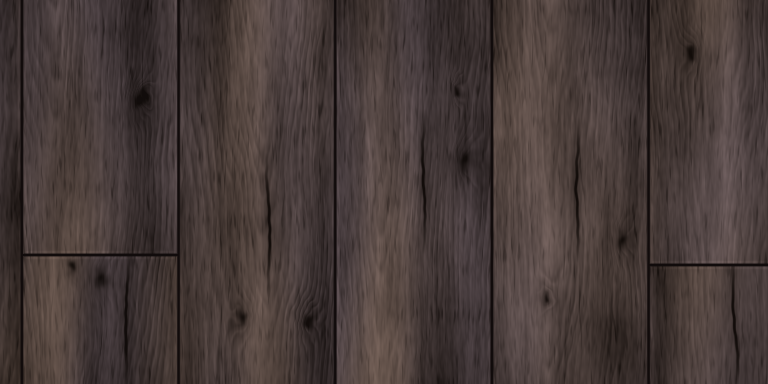
Write a Shadertoy shader that draws this texture.

```glsl
// Dark oak floorboards: upright planks parted by thin grooves, two with butt joints.
// Growth rings are contours of a warped arch field, bent round knots; stretched
// gradient noise adds fibres, pores, broad stains and the wander of the cracks.

vec2 hash2(vec2 p) {
    vec3 q = fract(p.xyx * vec3(.1031, .1030, .0973));
    q += dot(q, q.yzx + 33.33);
    return fract((q.xx + q.yz) * q.zy);
}

float corner(vec2 cell, vec2 offset) {
    return dot(hash2(cell) * 2. - 1., offset);
}

// Gradient noise, roughly -0.6 to 0.6
float noise(vec2 p) {
    vec2 i = floor(p), f = p - i, s = f * f * f * (f * (f * 6. - 15.) + 10.);
    vec2 e = vec2(1, 0);
    return mix(mix(corner(i, f), corner(i + e, f - e), s.x),
               mix(corner(i + e.yx, f - e.yx), corner(i + 1., f - 1.), s.x), s.y);
}

float fbm(vec2 p) {
    return noise(p) + .5 * noise(p * 2.03 + 17.) + .25 * noise(p * 4.1 + 41.);
}

// Across-plank position of the pale heartwood, by column
const float heart[6] = float[6](.3, .22, .53, .3, .36, .42);

void mainImage(out vec4 fragColor, in vec2 fragCoord) {
    vec2 p = fragCoord / iResolution.y;
    float px = 1. / iResolution.y;

    // Plank layout: every fourth column carries a butt joint
    float plankWidth = .408;
    float column = floor((p.x - .057) / plankWidth);
    float across = fract((p.x - .057) / plankWidth);
    float joint = mod(column, 4.) < .5 ? .336 - .0065 * column : -1.;
    vec2 board = vec2(column + 3., step(joint, p.y));
    vec2 seed = hash2(board + 5.) * 40. + board * 9.;
    float center = heart[int(clamp(column + 1., 0., 5.))];
    vec2 q = vec2((across - center) * plankWidth, p.y);
    vec2 g = q + seed;

    // Arched ring field with slow and fine warps
    float warp = .055 * noise(g * vec2(6., 1.6)) + .016 * noise(g * vec2(17., 5.))
               + .004 * noise(g * vec2(50., 16.));
    float field = sqrt(q.x * q.x + .0005) - .075 * q.y + warp;

    // Knots push the rings aside and darken the wood
    float knotShade = 0.;
    for (int k = 0; k < 2; k++) {
        vec2 h = hash2(board * 3.7 + float(k) * 11. + 2.);
        vec2 spot = vec2((mix(.15, .85, h.x) - center) * plankWidth, h.y);
        vec2 d = (q - spot) * vec2(1., .6);
        d += .012 * vec2(noise(g * 35.), noise(g * 35. + 9.));
        float size = mix(.007, .014, fract(h.x * 7. + h.y * 5.));
        float r2 = dot(d, d) / (size * size);
        field += .035 * exp(-r2 / 9.);
        knotShade += .55 * exp(-r2) + .2 * exp(-r2 / 8.);
    }

    // Rings, slanted to a dark late-wood edge, stronger in patches
    float phase = 6.2832 * 68. * field;
    float ring = sin(phase + .7 * sin(phase));
    float ringPower = clamp(.55 + 1.3 * noise(g * vec2(9., 2.5) + 30.), .15, 1.);

    // Broad stains, fibres and short pores
    float stain = fbm(g * vec2(9., .9) + 70.);
    float cloud = fbm(g * vec2(4., 3.) + 12.);
    vec2 fibre = vec2(g.x + .3 * warp, g.y);
    float grain = noise(fibre * vec2(65., 4.)) + .9 * noise(fibre * vec2(125., 13.))
                + .7 * noise(fibre * vec2(210., 38.));
    float pores = smoothstep(.12, .45, noise(fibre * vec2(150., 17.) + 55.));

    // Tone
    float pale = exp(-pow((across - center) / .24, 2.));
    float tone = .245 + .095 * pale + .15 * stain + .07 * cloud
               + .038 * ring * ringPower + .06 * grain - .06 * pores;
    tone *= 1. - min(knotShade, .75);

    // One tapering crack in some boards
    vec2 c = hash2(board * 2.3 + 31.);
    float crackX = (mix(.45, .75, c.x) - center) * plankWidth
                 + .022 * noise(vec2(g.y * 5., seed.x)) + .005 * noise(vec2(g.y * 28., 3.));
    float middle = board.y < .5 ? .17 : mix(.38, .55, c.y);
    float taper = max(1. - pow((p.y - middle) / .19, 2.), 0.) * step(.3, fract(c.x * 9. + c.y * 4.));
    float crackDist = abs(q.x - crackX);
    tone *= 1. - .75 * taper * (1. - smoothstep(.001, .0035 + px, crackDist));
    tone *= 1. - .25 * taper * exp(-crackDist / .02);

    // Gentle falloff toward the corners
    vec2 v = fragCoord / iResolution.xy - .5;
    tone = clamp(tone * (1.06 - .35 * dot(v, v)), .07, .58);

    // Grey-plum to warm brown
    vec3 color = vec3(tone, .886 * tone - .013, .886 * tone - .023);
    float warmth = smoothstep(-.35, .45, noise(g * vec2(5., .8) + 90.) + .25 * pale - .08);
    color *= mix(vec3(.97, .98, 1.06), vec3(1.03, 1., .93), warmth);

    // Grooves with a faint worn edge
    float seam = min(min(across, 1. - across) * plankWidth, abs(p.y - joint));
    color *= 1. + .12 * exp(-pow((seam - .008) / .003, 2.));
    color = mix(vec3(.065, .045, .045), color, smoothstep(.0025 - .5 * px, .0045 + .5 * px, seam));

    fragColor = vec4(max(color, 0.), 1.);
}
```
